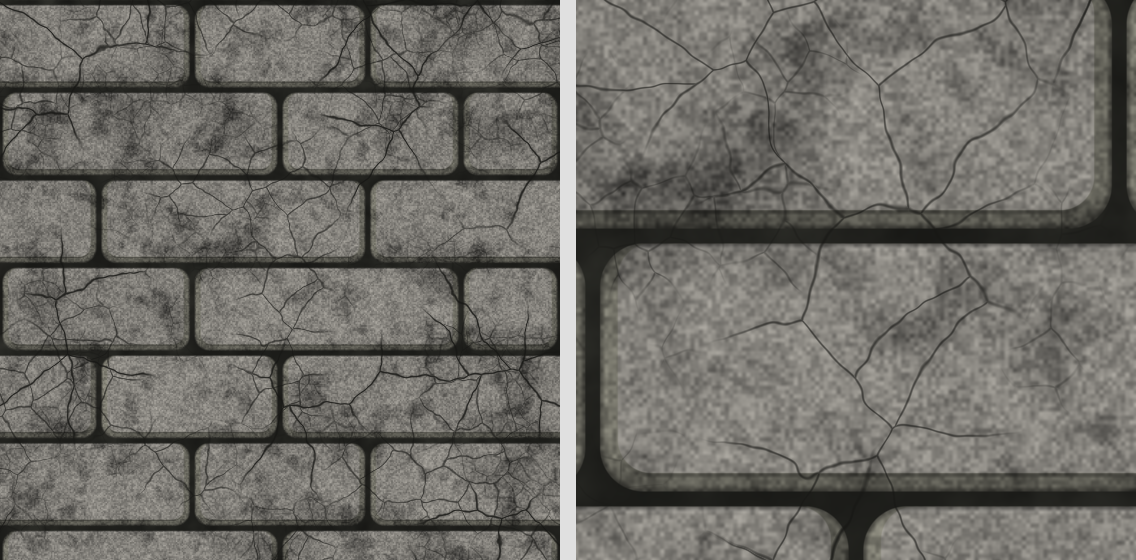
Left, the full canvas; right, a detail of the centre.
Reproduce this texture procedurally as a Shadertoy shader.

```glsl
// Weathered stone wall: rows of bevelled bricks of mixed length in dark joints.
// Each row picks its joints from six shared columns; cracks are the borders of
// warped cellular noise at three scales, over layered stains and fine grain.

vec2 hash2(vec2 p) {
    vec3 q = fract(p.xyx * vec3(.1031, .1030, .0973));
    q += dot(q, q.yzx + 33.33);
    return fract((q.xx + q.yz) * q.zy);
}

vec2 noise2(vec2 p) {
    vec2 i = floor(p), f = fract(p);
    f = f * f * (3. - 2. * f);
    return mix(mix(hash2(i), hash2(i + vec2(1, 0)), f.x),
               mix(hash2(i + vec2(0, 1)), hash2(i + vec2(1, 1)), f.x), f.y);
}

vec2 layeredNoise(vec2 p) {
    vec2 sum = vec2(0);
    float gain = .533;
    for (int i = 0; i < 4; i++) {
        sum += gain * noise2(p);
        p = mat2(1.6, 1.2, -1.2, 1.6) * p + 17.3;
        gain *= .5;
    }
    return sum;
}

// Distance to the nearest border between cells, in canvas units
float cellBorder(vec2 p, float scale) {
    p *= scale;
    vec2 cell = floor(p), f = fract(p), nearest = vec2(8);
    for (int y = -1; y <= 1; y++)
    for (int x = -1; x <= 1; x++) {
        vec2 o = vec2(x, y);
        vec2 r = o + hash2(cell + o + 40.) - f;
        if (dot(r, r) < dot(nearest, nearest)) nearest = r;
    }
    float d = 8.;
    for (int y = -2; y <= 2; y++)
    for (int x = -2; x <= 2; x++) {
        vec2 o = vec2(x, y);
        vec2 r = o + hash2(cell + o + 40.) - f, across = r - nearest;
        if (dot(across, across) > 1e-5)
            d = min(d, dot(.5 * (r + nearest), normalize(across)));
    }
    return d / scale;
}

float roundBox(vec2 p, vec2 halfSize, float radius) {
    vec2 q = abs(p) - halfSize + radius;
    return length(max(q, 0.)) + min(max(q.x, q.y), 0.) - radius;
}

// Joint column n, slightly uneven, repeating every six columns
float columnX(int n) {
    float x = float(n) / 6.;
    return x + .0115 * sin(6.28319 * x);
}

void mainImage(out vec4 fragColor, in vec2 fragCoord) {
    vec2 uv = fragCoord / iResolution.y;
    float px = 1. / iResolution.y;

    // Row, then the nearest joints left and right; one bit per column
    int jointBits[7] = int[7](20, 41, 18, 37, 10, 20, 9);
    float rowHeight = .1565, t = (1. - uv.y - .0043) / rowHeight;
    int row = int(floor(t));
    int bits = jointBits[(row + 7) % 7];
    float left = -9., right = 9.;
    for (int n = -6; n <= 12; n++) {
        if (((bits >> ((n + 6) % 6)) & 1) == 0) continue;
        float x = columnX(n);
        if (x <= uv.x) left = max(left, x);
        else right = min(right, x);
    }

    // Brick outline and its raised face
    vec2 q = vec2(uv.x - .5 * (left + right), (.5 - fract(t)) * rowHeight);
    vec2 halfSize = .5 * vec2(right - left, rowHeight) - .0044;
    float outer = roundBox(q, halfSize, .026);
    float inner = roundBox(q - vec2(0, .0055), halfSize - vec2(.0105, .0055), .02);

    // Stone: stains, grain and a slight tone per brick
    vec2 stain = layeredNoise(uv * 13.);
    vec2 blotch = layeredNoise(uv * 34. + 9.);
    float tone = .51 + .03 * (hash2(vec2(row + 20, floor(left * 50.) + 60.)).x - .5);
    tone -= .10 * smoothstep(.48, .74, stain.x) + .13 * smoothstep(.54, .78, blotch.x);
    tone += .10 * (blotch.y - .5);
    float grain = .17 * (noise2(uv * 390.).x - .5) + .10 * (noise2(uv * 210.).y - .5);
    vec3 stone = (tone + grain) * vec3(1.02, 1., .955);

    // Bevel: darkest below, lighter on the left, with a lit top rim
    float bottom = smoothstep(.022, .006, q.y + halfSize.y);
    float bevel = smoothstep(-px, px, inner);
    float slope = mix(mix(.9, .79, smoothstep(-.02, .02, q.x)), .7, bottom);
    stone *= mix(vec3(1), slope * vec3(.99, 1., .95), bevel);
    stone *= 1. - .3 * bevel * smoothstep(.0025, 0., abs(inner - .001)) * bottom;
    stone += .06 * smoothstep(.003, 0., abs(halfSize.y - q.y - .002));
    stone *= 1. - .35 * smoothstep(-.004, 0., outer);

    // Joints
    vec3 mortar = mix(.085, .2, stain.y * blotch.y * 1.4) * vec3(1., 1.01, .9);
    vec3 color = mix(stone, mortar, smoothstep(-px, px, outer));

    // Cracks: few bold ones, then finer and fainter ones
    vec2 warped = uv + .038 * (layeredNoise(uv * 15. + 3.) - .5);
    vec2 presence = noise2(uv * 6. + 5.);
    float bold = cellBorder(warped, 6.5);
    float fine = cellBorder(warped + 3.1, 14.);
    float hair = cellBorder(warped + 7.7, 31.);
    float boldFade = smoothstep(.3, .55, presence.x);
    float fineFade = smoothstep(.42, .68, presence.y);
    float hairFade = smoothstep(.48, .7, stain.x);
    float width = .0009 + .0009 * blotch.x;
    float cracks = .85 * boldFade * smoothstep(width + px, 0., bold);
    cracks = max(cracks, .6 * fineFade * smoothstep(.0007 + px, 0., fine));
    cracks = max(cracks, .36 * hairFade * smoothstep(.0006 + px, 0., hair));
    cracks = max(cracks, .16 * boldFade * smoothstep(.007, 0., bold));
    color = mix(color, vec3(.09, .09, .08), cracks);

    fragColor = vec4(color, 1);
}
```
